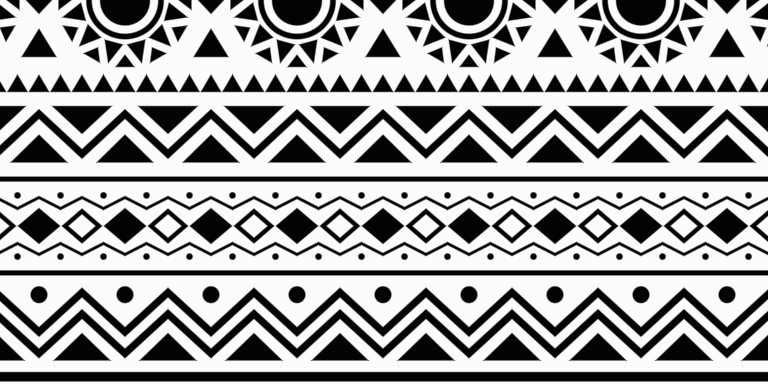
Give the GLSL for this pattern, as a Shadertoy shader.

```glsl
const float UNITS = 384.0;      // design units over the canvas height
const float SOFTNESS = 1.0;     // edge blur in design units
const vec3 INK = vec3(0.01);
const vec3 PAPER = vec3(0.99);
const float AXIS = 39.0;        // x of the first motif axis
const float PERIOD = 86.0;
const float HALF_PERIOD = 0.5 * PERIOD;
const float SUN_RAYS = 12.0;
const float BELT_Y = 226.0;     // mirror line of the diamond belt
const float STROKE = 4.9;       // half height of the bold zigzags
const float THIN_STROKE = 1.6;

// Signed distance along x to the nearest repeat centre
float repeatX(float x, float centre, float period) {
    return (fract((x - centre) / period + 0.5) - 0.5) * period;
}

// Apex at the origin, base at y = height (y points down)
float triangle(vec2 p, float halfWidth, float height) {
    float side = (abs(p.x) * height - p.y * halfWidth) / length(vec2(halfWidth, height));
    return max(side, p.y - height);
}

float diamond(vec2 p, vec2 size) {
    p = abs(p);
    return (p.x * size.y + p.y * size.x - size.x * size.y) / length(size);
}

// Peak at x = 0, valley half a period away
float zigzag(vec2 p, float period, float peakY, float valleyY, float halfHeight) {
    float slope = (valleyY - peakY) / (0.5 * period);
    return (abs(p.y - peakY - abs(p.x) * slope) - halfHeight) / sqrt(1.0 + slope * slope);
}

float bar(float y, float top, float bottom) {
    return max(top - y, y - bottom);
}

float sun(vec2 p) {
    float r = length(p);
    float d = min(r - 25.0, abs(r - 36.0) - 2.8);
    float sector = 6.2831853 / SUN_RAYS;
    float angle = atan(p.x, p.y);
    float toothAngle = repeatX(angle, 0.0, sector);
    float spikeAngle = repeatX(angle, 0.5 * sector, sector);
    vec2 tooth = r * vec2(sin(toothAngle), cos(toothAngle));
    vec2 spike = r * vec2(sin(spikeAngle), cos(spikeAngle));
    d = min(d, triangle(tooth - vec2(0.0, 54.0), 9.5, 12.5));
    return min(d, triangle(vec2(0.0, 65.0) - spike, 9.5, 22.0));
}

float sunBand(vec2 p) {
    float d = sun(vec2(repeatX(p.x, AXIS + PERIOD, 2.0 * PERIOD), p.y - 0.5));
    float x = repeatX(p.x, AXIS, 2.0 * PERIOD);
    d = min(d, triangle(vec2(x, p.y - 28.5), 17.5, 28.5));
    d = min(d, triangle(vec2(x, 14.0 - p.y), 15.0, 16.0));
    float toothX = repeatX(p.x, AXIS, 0.25 * PERIOD);
    return min(d, triangle(vec2(toothX, p.y - 74.5), 10.3, 17.5));
}

float chevronBand(vec2 p) {
    float x = repeatX(p.x, AXIS, PERIOD);
    float offsetX = repeatX(p.x, AXIS + HALF_PERIOD, PERIOD);
    float d = zigzag(vec2(x, p.y), PERIOD, 114.0, 154.0, STROKE);
    d = min(d, triangle(vec2(x, p.y - 134.5), 28.5, 28.0));
    return min(d, triangle(vec2(offsetX, 134.0 - p.y), 30.0, 28.0));
}

float diamondBelt(vec2 p) {
    vec2 q = vec2(p.x, abs(p.y - BELT_Y));
    float solidX = repeatX(p.x, AXIS, PERIOD);
    float hollowX = repeatX(p.x, AXIS + HALF_PERIOD, PERIOD);
    float d = diamond(vec2(solidX, q.y), vec2(21.3, 18.0));
    float hollow = diamond(vec2(hollowX, q.y), vec2(20.3, 17.6));
    d = min(d, max(hollow, -hollow - 4.4));
    float waveX = repeatX(p.x, AXIS, HALF_PERIOD);
    d = min(d, zigzag(vec2(waveX, q.y), HALF_PERIOD, 28.5, 17.5, THIN_STROKE));
    float dotX = repeatX(p.x, AXIS + 0.5 * HALF_PERIOD, HALF_PERIOD);
    d = min(d, length(vec2(dotX, q.y - 30.6)) - 3.2);
    return min(d, bar(q.y, 44.4, 49.4));
}

float doubleChevronBand(vec2 p) {
    float x = repeatX(p.x, AXIS + HALF_PERIOD, PERIOD);
    float dotX = repeatX(p.x, AXIS, PERIOD);
    float d = length(vec2(dotX, p.y - 294.7)) - 8.4;
    d = min(d, zigzag(vec2(x, p.y), PERIOD, 292.5, 332.0, STROKE));
    d = min(d, zigzag(vec2(x, p.y), PERIOD, 314.0, 353.5, STROKE));
    d = min(d, triangle(vec2(x, p.y - 333.0), 28.5, 27.5));
    return min(d, bar(p.y, 372.0, 381.5));
}

void mainImage(out vec4 fragColor, in vec2 fragCoord) {
    float unitsPerPixel = UNITS / iResolution.y;
    vec2 p = vec2(fragCoord.x, iResolution.y - fragCoord.y) * unitsPerPixel;

    float d = min(sunBand(p), chevronBand(p));
    d = min(d, min(diamondBelt(p), doubleChevronBand(p)));

    float edge = max(SOFTNESS, 0.6 * unitsPerPixel);
    fragColor = vec4(mix(INK, PAPER, smoothstep(-edge, edge, d)), 1.0);
}
```
